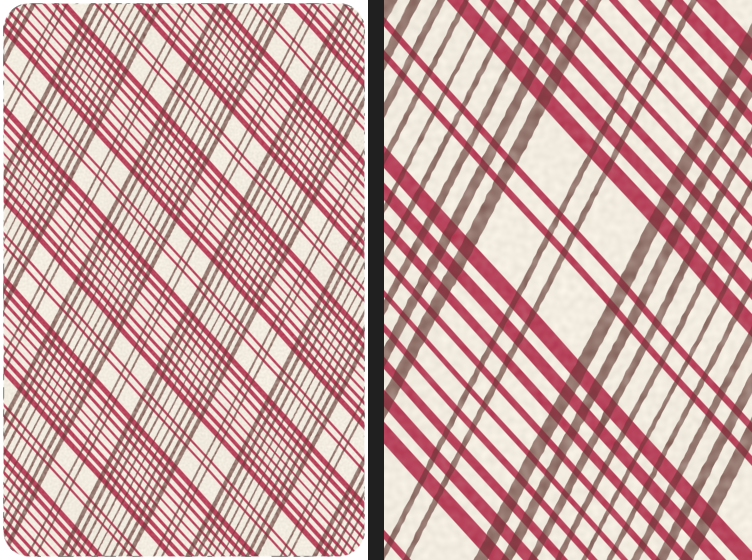
Left, the full canvas; right, a detail of the centre.
Reproduce this pattern procedurally as a WebGL 2 fragment shader.

```glsl
#version 300 es
precision highp float;
// A worn card printed with a slanted plaid: red and brown stripe bands on cream.
// An oblique lattice turns position into two stripe phases; each band mirrors
// a row of lines, hairline to thick outward, with a fine pair in the open gap.
uniform vec2 u_resolution;
out vec4 fragColor;

vec2 hashGradient(vec2 cell) {
    vec2 h = vec2(dot(cell, vec2(127.1, 311.7)), dot(cell, vec2(269.5, 183.3)));
    return fract(sin(h) * 43758.5) * 2.0 - 1.0;
}

float gradientNoise(vec2 p) {
    vec2 i = floor(p), f = fract(p);
    vec2 w = f * f * f * (f * (f * 6.0 - 15.0) + 10.0);
    vec2 e = vec2(0.0, 1.0);
    float low = mix(dot(hashGradient(i), f), dot(hashGradient(i + e.yx), f - e.yx), w.x);
    float high = mix(dot(hashGradient(i + e), f - e), dot(hashGradient(i + 1.0), f - 1.0), w.x);
    return mix(low, high, w.y);
}

// Coverage of one line, given distance and half width in stripe periods
float lineCover(float distance, float halfWidth, float soft) {
    return 1.0 - smoothstep(halfWidth - soft, halfWidth + soft, distance);
}

// One stripe band per unit of phase, centred on whole numbers
float stripes(float phase, float thin, float extra, float soft) {
    float d = abs(fract(phase + 0.5) - 0.5);
    float cover = lineCover(abs(d - 0.468), thin + 0.002, soft);
    for (int i = 0; i < 5; i++) {
        float k = float(i) / 4.0;
        cover = max(cover, lineCover(abs(d - 0.268 * k), thin + extra * pow(k, 1.5), soft));
    }
    return cover;
}

float roundedBox(vec2 p, vec2 halfSize, float radius) {
    vec2 q = abs(p) - halfSize + radius;
    return length(max(q, 0.0)) + min(max(q.x, q.y), 0.0) - radius;
}

void main() {
    vec2 p = gl_FragCoord.xy / u_resolution.y;
    float aspect = u_resolution.x / u_resolution.y;
    float pixel = 1.0 / u_resolution.y;

    // Lattice steps along the red and the brown lines, with a slight print wobble
    mat2 lattice = mat2(0.1443, -0.1593, -0.1005, -0.1945);
    vec2 phase = inverse(lattice) * (p - vec2(0.3029, 0.7043));
    phase += 0.008 * vec2(gradientNoise(p * 9.0), gradientNoise(p * 9.0 + 40.0));

    float grain = gradientNoise(p * 210.0);
    float blotch = gradientNoise(p * 7.0 + 15.0);
    float soft = pixel * 0.85 / 0.205;
    float red = stripes(phase.y, 0.0075 + 0.002 * blotch, 0.0145, soft);
    float brown = stripes(phase.x + 0.004 * grain, 0.0065 + 0.002 * blotch, 0.0125, soft);

    // Uneven ink, brown being the drier of the two
    red *= 0.96 + 0.14 * grain;
    brown *= 0.92 + 0.35 * gradientNoise(p * 150.0 + 70.0);

    // Cream paper, inks and their darker crossings
    vec3 paper = vec3(0.95, 0.925, 0.88) + 0.05 * grain + 0.02 * blotch;
    vec3 redInk = mix(paper, vec3(0.71, 0.24, 0.34), red);
    vec3 crossing = mix(vec3(0.55, 0.43, 0.4), vec3(0.52, 0.22, 0.26), red);
    vec3 color = mix(redInk, crossing, brown);

    // Rounded card on white, with a broken dark rim
    vec2 center = vec2(aspect, 1.0) * 0.5;
    float card = roundedBox(p - center, center - 0.0065, 0.046);
    float rim = 1.0 - smoothstep(0.0, 1.2 * pixel, abs(card));
    rim *= smoothstep(0.05, 0.2, gradientNoise(p * 60.0 + 5.0));
    color = mix(color, vec3(1.0), smoothstep(-pixel, pixel, card));
    color = mix(color, vec3(0.3, 0.28, 0.27), 0.6 * rim);
    fragColor = vec4(color, 1.0);
}
```
